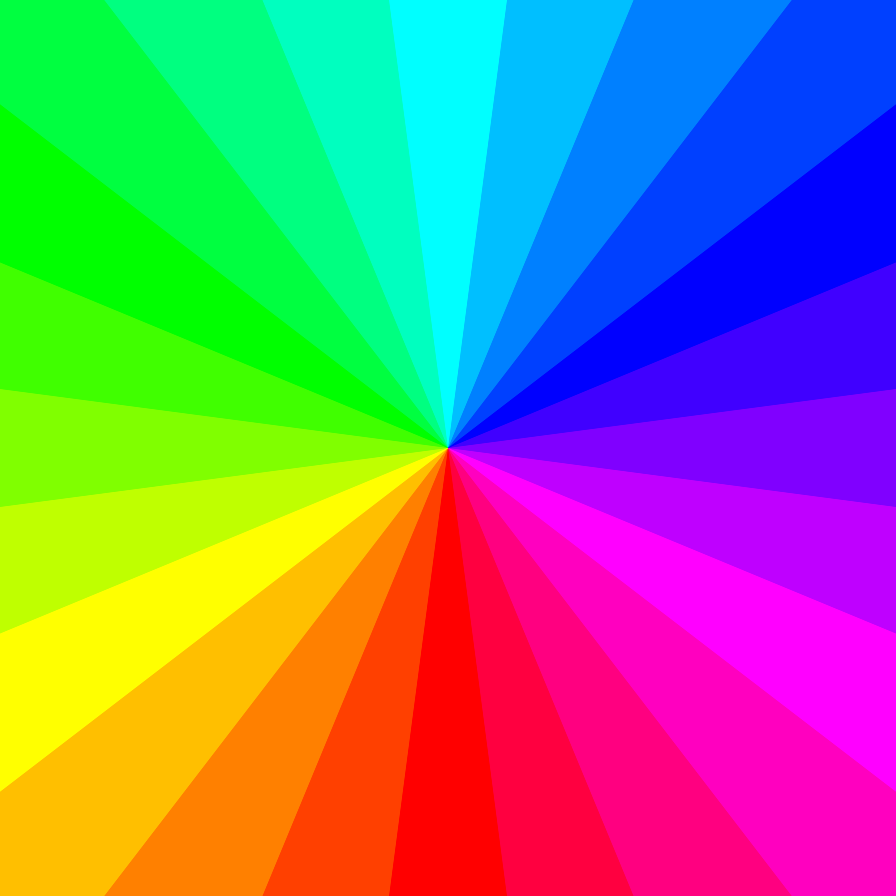
This background is drawn by a WebGL 2 fragment shader. Its source:

```glsl
#version 300 es
precision highp float;
// Colour wheel of flat wedges meeting at the centre of the canvas.
// The angle around the centre is cut into equal sectors, each filled with
// one pure hue; the edges are smoothed by their distance from the pixel.

uniform vec2 u_resolution;
out vec4 fragColor;

const float TAU = 6.28318531;
const float SECTORS = 24.0;           // wedges in a full turn
const vec2 CENTER = vec2(0.5);        // hub, in canvas units
const float EDGE_SOFTNESS = 0.5;      // half width of an edge, in pixel sizes

// Fully saturated colour for a hue given in turns
vec3 pureHue(float hue) {
    vec3 channel = fract(hue + vec3(0.0, 2.0, 1.0) / 3.0);
    return clamp(abs(channel * 6.0 - 3.0) - 1.0, 0.0, 1.0);
}

vec3 sectorColor(float index) {
    return pureHue(index / SECTORS);
}

void main() {
    float canvasSize = min(u_resolution.x, u_resolution.y);
    vec2 p = (gl_FragCoord.xy - CENTER * u_resolution) / canvasSize;

    // Clockwise angle from straight down, counted in sectors;
    // the first sector (red) is centred on zero
    float angle = length(p) > 0.0 ? atan(-p.x, -p.y) : 0.0;
    float position = angle / TAU * SECTORS - 0.5;

    // Signed distance to the nearest edge between two sectors
    float edge = floor(position + 0.5);
    float edgeDistance = length(p) * sin((position - edge) * TAU / SECTORS);

    // Blend the two neighbouring wedges across that edge
    float softness = EDGE_SOFTNESS / canvasSize;
    float blend = smoothstep(-softness, softness, edgeDistance);
    vec3 color = mix(sectorColor(edge), sectorColor(edge + 1.0), blend);

    fragColor = vec4(color, 1.0);
}
```
